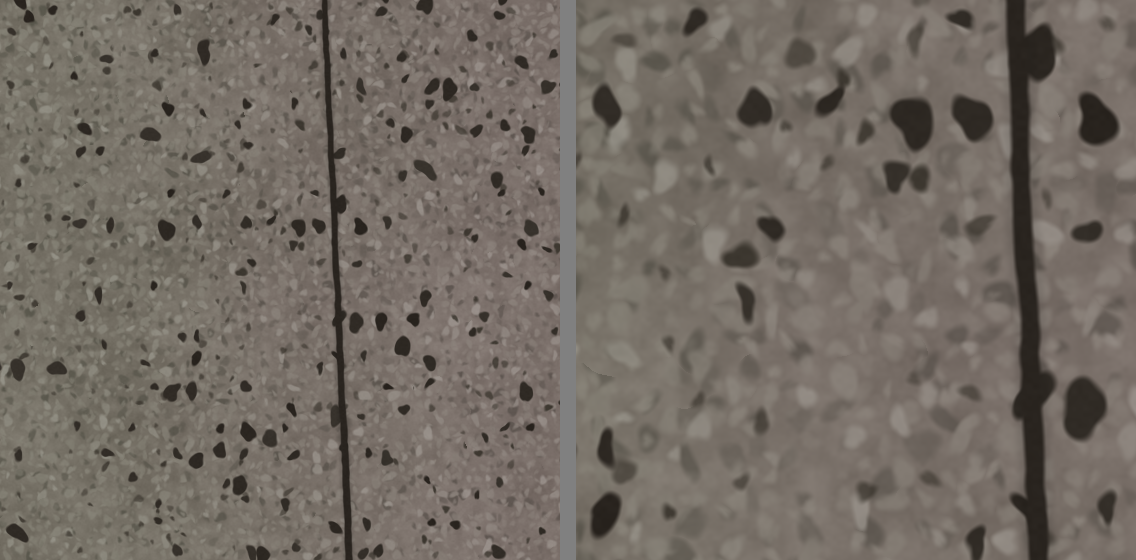
Left, the full canvas; right, a detail of the centre.
Reproduce this texture procedurally as a Shadertoy shader.

```glsl
// Worn terrazzo floor crossed by one dark, slightly leaning joint.
// Layers of jittered-cell stone chips (pale, grey, near black) lie over
// a mottled cement ground, all softened like a dim indoor view.

float hash(vec2 p) {
    return fract(sin(dot(p, vec2(127.1, 311.7))) * 43758.5453);
}

float noise(vec2 p) {
    vec2 i = floor(p), f = fract(p);
    f = f * f * (3.0 - 2.0 * f);
    return mix(mix(hash(i), hash(i + vec2(1, 0)), f.x),
               mix(hash(i + vec2(0, 1)), hash(i + vec2(1, 1)), f.x), f.y);
}

float fbm(vec2 p) {
    float sum = 0.0, amp = 0.5;
    for (int i = 0; i < 4; i++) {
        sum += amp * noise(p);
        p = p * 2.03 + 17.3;
        amp *= 0.5;
    }
    return sum / 0.94;
}

// Scattered irregular chips: x = coverage, y = random shade of the chip.
// radii are in cells, soft is the edge width in canvas units.
vec2 chips(vec2 uv, float cells, float density, vec2 radii, float soft, float seed) {
    vec2 p = uv * cells, home = floor(p), result = vec2(0);
    for (int y = -1; y <= 1; y++)
    for (int x = -1; x <= 1; x++) {
        vec2 id = home + vec2(x, y), key = id + seed;
        if (hash(key) > density) continue;
        vec2 jitter = vec2(hash(key + 3.1), hash(key + 7.7));
        vec2 q = p - id - 0.15 - 0.7 * jitter;

        // Random turn and stretch, mostly along the vertical
        float turn = (hash(key + 11.3) - 0.5) * 2.6;
        q = mat2(cos(turn), sin(turn), -sin(turn), cos(turn)) * q;
        float stretch = mix(1.0, 1.4, hash(key + 19.9));
        q *= vec2(stretch, 1.0 / stretch);

        // Lumpy outline
        float angle = atan(q.y, q.x), phase = 6.28 * hash(key + 23.5);
        float lump = 1.0 + 0.13 * sin(2.0 * angle + phase) + 0.11 * sin(3.0 * angle - 2.0 * phase);
        float size = hash(key + 29.2);
        float radius = mix(radii.x, radii.y, size * size) * lump;
        float cover = smoothstep(soft, -soft, (length(q) - radius) / cells);
        if (cover > result.x) result = vec2(cover, hash(key + 37.4));
    }
    return result;
}

void mainImage(out vec4 fragColor, in vec2 fragCoord) {
    vec2 uv = fragCoord / iResolution.y;
    vec2 warped = uv + 0.005 * (vec2(noise(uv * 70.0), noise(uv * 70.0 + 40.0)) - 0.5);

    // Mottled cement
    vec3 color = vec3(0.468, 0.436, 0.405);
    color += 0.10 * (fbm(uv * 55.0) - 0.5);
    color += 0.07 * (fbm(uv * 5.0 + 9.0) - 0.5);

    // Grey, half buried chips, denser in cloudy patches and at the upper left
    float patches = fbm(uv * 6.0 + 31.0) + 0.3 * (uv.y - uv.x);
    vec2 grey = chips(warped, 44.0, 0.35 + 0.5 * patches, vec2(0.16, 0.42), 0.0030, 5.0);
    color = mix(color, vec3(0.35, 0.33, 0.30), grey.x * mix(0.25, 0.95, grey.y));

    // Pale chips in two sizes
    vec2 fine = chips(warped, 66.0, 0.65, vec2(0.20, 0.42), 0.0028, 71.0);
    color = mix(color, vec3(0.54, 0.515, 0.48), fine.x * mix(0.2, 0.85, fine.y));
    vec2 pale = chips(warped, 45.0, 0.62, vec2(0.18, 0.43), 0.0028, 133.0);
    vec3 paleColor = mix(vec3(0.51, 0.485, 0.45), vec3(0.61, 0.59, 0.56), pale.y * pale.y);
    color = mix(color, paleColor, pale.x * 0.8);

    // Greenish cast on the left, rosy on the right
    float side = smoothstep(0.1, 0.9, uv.x + 0.4 * (fbm(uv * 4.0) - 0.5));
    color += mix(vec3(-0.008, 0.004, -0.008), vec3(0.012, -0.001, 0.008), side);

    // Small dark flecks, then the bold near-black chips
    vec2 fleck = chips(warped, 38.0, 0.12 + 0.1 * patches, vec2(0.13, 0.30), 0.0026, 211.0);
    color = mix(color, vec3(0.23, 0.21, 0.18), fleck.x * mix(0.5, 1.0, fleck.y));
    vec2 dark = chips(warped, 24.0, 0.27, vec2(0.15, 0.38), 0.0022, 307.0);
    vec3 darkColor = mix(vec3(0.15, 0.13, 0.11), vec3(0.22, 0.20, 0.175), dark.y);
    color = mix(color, darkColor, dark.x);

    // Leaning joint with slightly ragged sides
    float center = mix(0.624, 0.579, uv.y) + 0.002 * (noise(vec2(uv.y * 25.0, 2.0)) - 0.5);
    float halfWidth = mix(0.0064, 0.0050, uv.y) + 0.0014 * (noise(uv * 90.0) - 0.5);
    float away = abs(uv.x - center) - halfWidth;
    color *= 1.0 - 0.10 * smoothstep(0.008, 0.0, away);
    color = mix(color, vec3(0.16, 0.14, 0.12), smoothstep(0.0018, -0.0018, away));

    // Faint sensor grain
    color += 0.016 * (noise(uv * 300.0) - 0.5);
    fragColor = vec4(color, 1.0);
}
```
